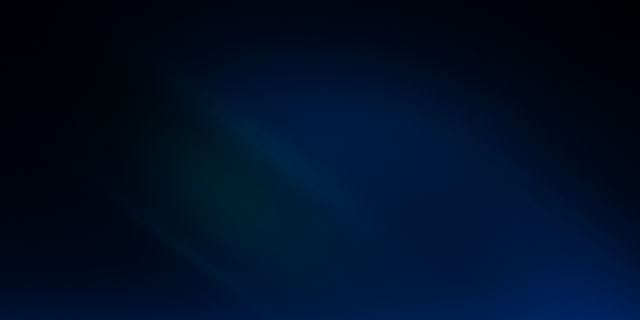
Reproduce this background procedurally as a Shadertoy shader.

```glsl
// Dark navy backdrop with soft diagonal light: a blue core, a teal pool
// and faint slanted streaks. Built from rotated Gaussian glows, edge fades
// and one-dimensional value noise running across the slant.

#define SLANT vec2(0.8, -0.6)
#define NIGHT vec3(0.0, 0.010, 0.050)
#define CORE_BLUE vec3(0.0, 0.105, 0.225)
#define TEAL vec3(0.0, 0.135, 0.185)
#define FLOOR_BLUE vec3(0.0, 0.070, 0.170)
#define CORNER_BLUE vec3(0.0, 0.045, 0.130)
#define STREAK_TINT vec3(0.0, 0.038, 0.045)
#define STREAK_DENSITY 65.0
#define GRAIN 0.004

float hash(float n) {
    return fract(sin(n * 127.1) * 43758.5453);
}

float hash2(vec2 p) {
    return fract(sin(dot(p, vec2(12.9898, 78.233))) * 43758.5453);
}

float noise(float x) {
    float cell = floor(x);
    float t = fract(x);
    return mix(hash(cell), hash(cell + 1.0), t * t * (3.0 - 2.0 * t));
}

// Coordinates along and across the light direction
vec2 toSlant(vec2 p) {
    return vec2(dot(p, SLANT), dot(p, vec2(-SLANT.y, SLANT.x)));
}

// Elliptical glow whose long axis follows the slant
float glow(vec2 p, vec2 center, vec2 radii) {
    vec2 q = toSlant(p - center) / radii;
    return exp(-dot(q, q));
}

// Two octaves of fine lines parallel to the slant
float fineLines(float across) {
    float x = across * STREAK_DENSITY;
    return 0.65 * noise(x) + 0.35 * noise(x * 2.3 + 17.0);
}

void mainImage(out vec4 fragColor, in vec2 fragCoord) {
    // The canvas spans 2 units across and 1 unit up
    vec2 p = fragCoord / iResolution.xy * vec2(2.0, 1.0);
    float lines = fineLines(toSlant(p).y);

    // Blue core, dimmed toward the left and the top
    float leftFade = smoothstep(0.0, 0.8, p.x);
    float topFade = 1.0 - 0.9 * smoothstep(0.55, 1.08, p.y);
    float core = glow(p, vec2(1.08, 0.56), vec2(0.75, 0.45));
    vec3 color = NIGHT + CORE_BLUE * core * leftFade * topFade;

    // Shadow beside the core, then the teal pool below it
    color *= 1.0 - 0.55 * glow(p, vec2(0.48, 0.60), vec2(0.32, 0.15));
    color *= 1.0 - 0.25 * glow(p, vec2(1.42, 0.22), vec2(0.35, 0.16));
    color = mix(color, TEAL, 0.85 * glow(p, vec2(0.75, 0.38), vec2(0.33, 0.17)));

    // Light rising from the floor and the lower right corner
    color += FLOOR_BLUE * exp(-p.y / 0.16);
    color += CORNER_BLUE * glow(p, vec2(1.82, 0.05), vec2(0.38, 0.26));

    // Main beam, lower streak and the faint band on the right
    float beam = glow(p, vec2(0.84, 0.535), vec2(0.33, 0.055));
    float lowStreak = glow(p, vec2(0.58, 0.22), vec2(0.32, 0.030));
    float rightBand = glow(p, vec2(1.70, 0.38), vec2(0.42, 0.100));
    color += STREAK_TINT * beam * (0.65 + 0.6 * lines);
    color += STREAK_TINT * lowStreak * (0.20 + 0.9 * lines);
    color += STREAK_TINT * rightBand * (0.10 + 0.45 * lines);

    // Dark upper corners and a little grain against banding
    color *= 1.0 - 0.65 * exp(-length(p - vec2(0.0, 1.0)) / 0.30);
    color *= 1.0 - 0.75 * exp(-length(p - vec2(2.0, 1.0)) / 0.25);
    color += GRAIN * (hash2(floor(p * 256.0)) - 0.5) * vec3(0.0, 1.0, 1.0);

    fragColor = vec4(clamp(color, 0.0, 1.0), 1.0);
}
```
